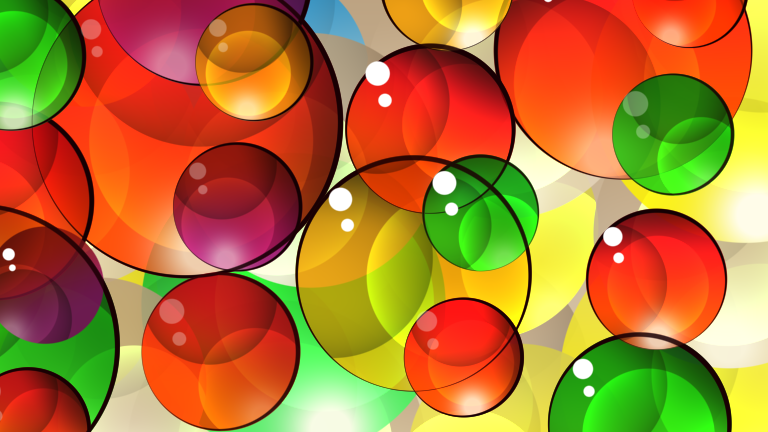
Reproduce this background procedurally as a WebGL 1 fragment shader.

```glsl
precision highp float;
// Overlapping glossy glass bubbles in red, green, gold and maroon over pale discs.

uniform vec2 u_resolution;

const int BACK_COUNT = 16;
const int FRONT_COUNT = 20;
const float MARGIN = 0.1;

struct Tint { vec3 low; vec3 high; };
struct Bubble { vec2 center; float radius; vec3 random; };

vec3 hash3(float n) {
  vec3 h = fract(vec3(n + 1.7) * vec3(0.1031, 0.1030, 0.0973));
  h += dot(h, h.yzx + 33.33);
  return fract((h.xxy + h.yzz) * h.zyx);
}

// Evenly spread positions from a low-discrepancy sequence.
vec2 scatter(float index, vec2 start, float aspect) {
  vec2 cell = fract(start + index * vec2(0.7549, 0.5698));
  return cell * (vec2(aspect, 1.0) + 2.0 * MARGIN) - MARGIN;
}

float disc(vec2 p, vec2 center, float radius, float blur) {
  return 1.0 - smoothstep(-blur, blur, length(p - center) - radius);
}

Tint backTint(float pick) {
  if (pick < 0.45) return Tint(vec3(0.88, 0.82, 0.72), vec3(0.74, 0.64, 0.51));
  if (pick < 0.85) return Tint(vec3(0.97, 0.93, 0.06), vec3(0.92, 0.88, 0.34));
  if (pick < 0.95) return Tint(vec3(0.30, 0.95, 0.40), vec3(0.05, 0.82, 0.06));
  return Tint(vec3(0.65, 0.86, 0.94), vec3(0.18, 0.62, 0.86));
}

Tint frontTint(float pick) {
  if (pick < 0.43) return Tint(vec3(1.0, 0.27, 0.0), vec3(0.98, 0.04, 0.10));
  if (pick < 0.65) return Tint(vec3(0.56, 0.08, 0.42), vec3(0.50, 0.10, 0.06));
  if (pick < 0.86) return Tint(vec3(0.18, 0.76, 0.10), vec3(0.06, 0.56, 0.06));
  return Tint(vec3(0.96, 0.66, 0.06), vec3(0.74, 0.48, 0.04));
}

// Direction of the dark side, somewhere in the upper half.
vec2 darkSide(vec3 random) {
  float angle = mix(-0.3, 2.6, random.x);
  return vec2(cos(angle), sin(angle));
}

// Crescent outline that vanishes opposite the dark side.
float rim(vec2 p, Bubble b, float width, float blur) {
  float thick = width * min(b.radius, 0.2);
  vec2 shift = darkSide(b.random) * thick * 0.45;
  float outer = disc(p, b.center, b.radius, blur);
  float inner = disc(p, b.center - shift, b.radius - thick * 0.5, blur);
  return outer * (1.0 - inner);
}

// Coverage of a reflection disc that fades inwards from its edge.
float reflection(vec2 q, vec2 center, float radius, float fade, float blur) {
  float depth = length(q - center) - radius;
  return (1.0 - smoothstep(-blur, blur, depth)) * exp(fade * min(depth, 0.0));
}

// Body colour with a vertical blend, curved reflections and shadow.
vec3 glass(vec2 q, Tint tint, vec3 random, float contrast, float blur) {
  float lean = random.y - 0.5;
  vec2 side = darkSide(random);
  vec3 color = mix(tint.low, tint.high, smoothstep(-0.8, 0.8, q.y + lean * q.x));
  float lens = reflection(q, vec2(lean, 0.5 * random.z - 0.45), 0.72, 4.0, blur);
  color += color * vec3(0.3, 0.65, 0.3) * lens;
  float arch = reflection(q, vec2(-side.y, side.x) * 0.7, 0.85, 3.5, blur);
  color *= 1.0 - 0.4 * contrast * arch;
  float shadow = smoothstep(0.25, 1.05, dot(q, side));
  return color * (1.0 - 0.9 * contrast * shadow * mix(0.25, 1.0, random.z));
}

// White glow gathered at the lower edge.
float glowAt(vec2 q, vec3 random) {
  vec2 offset = q - vec2(1.2 * (random.y - 0.5), -0.82);
  return min(1.0, 1.2 * exp(-11.0 * dot(offset, offset)));
}

// Glass that mixes with what lies behind and is also filtered by it.
vec3 addBubble(vec3 back, vec2 p, Bubble b, Tint tint, float contrast, float blur) {
  vec2 q = (p - b.center) / b.radius;
  vec3 body = glass(q, tint, b.random, contrast, blur / b.radius);
  body = mix(body, body * (0.72 + 0.4 * back), contrast);
  body = mix(body, back, 0.06);
  body = mix(body, vec3(1.0, 0.99, 0.92), glowAt(q, b.random) * mix(0.2, 1.0, b.random.z));
  return mix(back, body, disc(p, b.center, b.radius, blur));
}

// A large and a small sparkle near the upper left of a bubble.
float sparkles(vec2 p, Bubble b, float blur) {
  vec2 spot = b.center + b.radius * vec2(-0.62, 0.5 + 0.15 * b.random.z);
  float size = 0.014 + 0.016 * b.random.y;
  float large = disc(p, spot, size, blur);
  return max(large, disc(p, spot + size * vec2(0.6, -2.2), size * 0.55, blur));
}

void main() {
  vec2 p = gl_FragCoord.xy / u_resolution.y;
  float aspect = u_resolution.x / u_resolution.y;
  float blur = 0.9 / u_resolution.y;
  vec3 color = mix(vec3(0.86, 0.79, 0.68), vec3(0.74, 0.64, 0.51), p.y);

  // Pale backdrop discs
  for (int i = 0; i < BACK_COUNT; i++) {
    float n = float(i);
    vec3 random = hash3(n + 40.0);
    Bubble b = Bubble(scatter(n, vec2(0.6, 0.2), aspect), mix(0.22, 0.36, random.z), random);
    color = addBubble(color, p, b, backTint(fract(n * 0.618 + 0.35)), 0.25, blur);
  }

  // Vivid bubbles, largest first
  float ink = 0.0;
  float shine = 0.0;
  for (int i = 0; i < FRONT_COUNT; i++) {
    float n = float(i);
    vec3 random = hash3(n + 7.0);
    float shrink = 1.0 - n / float(FRONT_COUNT);
    float radius = 0.135 + 0.225 * shrink * shrink * shrink;
    Bubble b = Bubble(scatter(n, vec2(0.27, 0.68), aspect), radius, random);
    color = addBubble(color, p, b, frontTint(fract(n * 0.618 + 0.1)), 0.9, blur);
    float line = rim(p, b, 0.06, blur);
    color = mix(color, vec3(0.08, 0.0, 0.01), line * step(0.25, random.z));
    ink = max(ink, line * step(0.55, random.y));
    shine = max(shine, sparkles(p, b, blur) * mix(0.3, 1.0, step(0.4, random.x)));
  }

  // Outlines seen through the glass, then sparkles
  color = mix(color, vec3(0.10, 0.0, 0.01), 0.85 * ink);
  color = mix(color, vec3(1.0), shine);
  gl_FragColor = vec4(clamp(color, 0.0, 1.0), 1.0);
}
```
